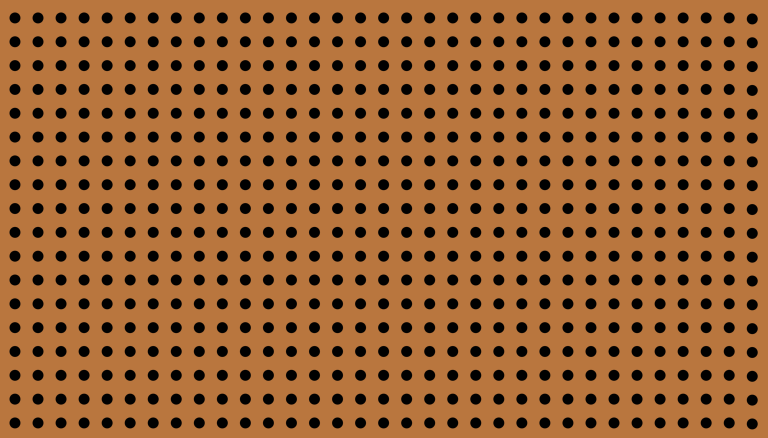
This pattern is drawn by a WebGL 1 fragment shader. Its source:

```glsl
precision highp float;

uniform vec2 u_resolution;

// Signed distance to the nearest hole of a 33 by 18 grid
float holeDistance(vec2 p) {
    vec2 pitch = vec2(0.03, 0.03102);
    vec2 firstHole = vec2(0.0195, 0.0196);

    // The last column sits slightly lower
    float column = clamp(floor((p.x - firstHole.x) / pitch.x + 0.5), 0.0, 32.0);
    firstHole.y -= 0.0013 * step(31.5, column);

    float row = clamp(floor((p.y - firstHole.y) / pitch.y + 0.5), 0.0, 17.0);
    vec2 center = firstHole + pitch * vec2(column, row);
    return length(p - center) - 0.0071;
}

void main() {
    // Canvas width is one unit
    vec2 p = gl_FragCoord.xy / u_resolution.x;
    float pixel = 1.0 / u_resolution.x;

    float hole = 1.0 - smoothstep(-0.7 * pixel, 0.7 * pixel, holeDistance(p));
    vec3 board = vec3(0.725, 0.463, 0.243);
    vec3 shadow = vec3(0.004, 0.003, 0.002);
    gl_FragColor = vec4(mix(board, shadow, hole), 1.0);
}
```
